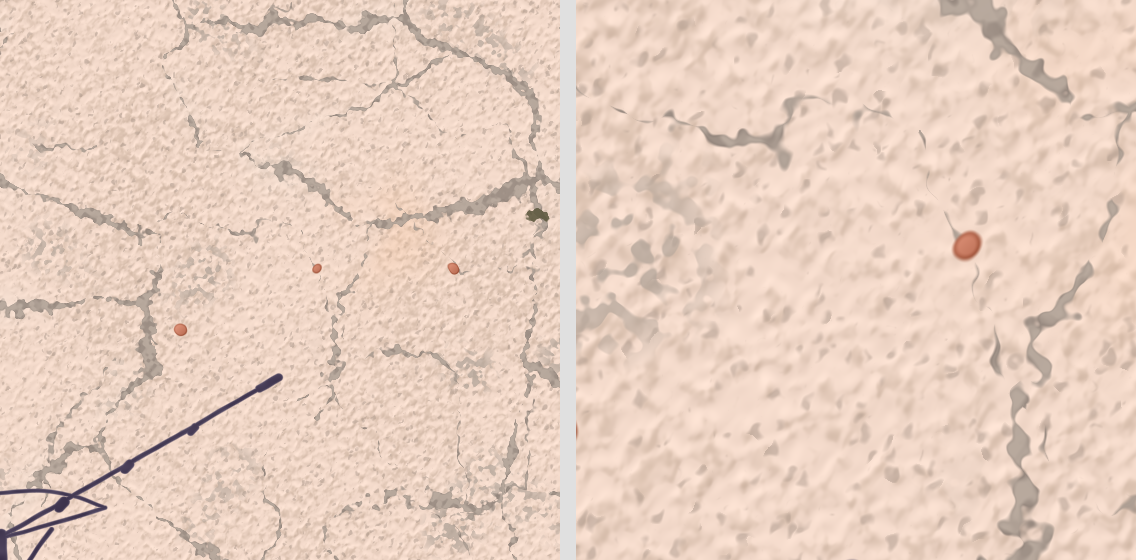
Left, the full canvas; right, a detail of the centre.
Reproduce this texture procedurally as a Shadertoy shader.

```glsl
// Sunlit pale pink concrete with ragged grey cracks, pebbles and a thin rod shadow.
const vec3 PALE   = vec3(0.955, 0.855, 0.795);
const vec3 TAN    = vec3(0.860, 0.760, 0.690);
const vec3 PIT    = vec3(0.650, 0.575, 0.525);
const vec3 FILLER = vec3(0.700, 0.645, 0.600);
const vec3 GRIT   = vec3(0.490, 0.440, 0.410);
const vec3 DUST   = vec3(0.960, 0.890, 0.840);
const vec3 STAIN  = vec3(0.960, 0.790, 0.660);
const vec3 PEBBLE = vec3(0.800, 0.500, 0.400);
const vec3 MOSS   = vec3(0.370, 0.350, 0.250);
const vec3 SHADOW = vec3(0.265, 0.225, 0.325);
const float SLAB_FREQ = 3.4, HAIR_FREQ = 5.3;
const float SLAB_WIDTH = 0.0066, HAIR_WIDTH = 0.0026;
const float GRAIN_FREQ = 125.0, PIT_FREQ = 88.0;
const float SOFT = 0.0016;

vec2 hash2(vec2 p) {
    vec3 q = fract(p.xyx * vec3(0.1031, 0.1030, 0.0973));
    q += dot(q, q.yzx + 33.33);
    return fract((q.xx + q.yz) * q.zy);
}
float noise(vec2 p) {
    vec2 i = floor(p), f = fract(p);
    f = f * f * (3.0 - 2.0 * f);
    return mix(mix(hash2(i).x, hash2(i + vec2(1, 0)).x, f.x),
               mix(hash2(i + vec2(0, 1)).x, hash2(i + vec2(1, 1)).x, f.x), f.y);
}
vec2 noise2(vec2 p) { return vec2(noise(p), noise(p + 57.3)) - 0.5; }

// Cellular spots: x = distance to the nearest point, y = its random value
vec2 spots(vec2 p) {
    vec2 best = vec2(9.0, 0.0);
    for (int k = 0; k < 9; k++) {
        vec2 id = floor(p) + vec2(k % 3 - 1, k / 3 - 1);
        float d = length(id + hash2(id) - p);
        if (d < best.x) best = vec2(d, hash2(id + 91.7).y);
    }
    return best;
}
// Cellular borders: x = distance to the border, y = its random value
vec2 borders(vec2 p, float freq) {
    p *= freq;
    vec2 home = floor(p), cell = home, toHome = vec2(9.0), best = vec2(9.0, 0.0);
    for (int k = 0; k < 9; k++) {
        vec2 id = cell + vec2(k % 3 - 1, k / 3 - 1), r = id + hash2(id) - p;
        if (dot(r, r) < dot(toHome, toHome)) { toHome = r; home = id; }
    }
    for (int k = 0; k < 25; k++) {
        vec2 id = home + vec2(k % 5 - 2, k / 5 - 2);
        vec2 r = id + hash2(id) - p, gap = r - toHome;
        if (dot(gap, gap) < 0.0001) continue;
        float d = dot(0.5 * (r + toHome), normalize(gap));
        if (d < best.x) best = vec2(d, hash2(id + home + 17.0).x);
    }
    return vec2(best.x / freq, best.y);
}
float fillMask(float d) { return 1.0 - smoothstep(-SOFT, SOFT, d); }
float segment(vec2 p, vec2 a, vec2 b, float radius) {
    vec2 ab = b - a, ap = p - a;
    return length(ap - ab * clamp(dot(ap, ab) / dot(ab, ab), 0.0, 1.0)) - radius;
}
// Long rod with knobs, a wire loop and a leg at the lower left
float rodShape(vec2 p) {
    vec2 foot = vec2(0.0, 0.040), tip = vec2(0.498, 0.326), bend = vec2(0.188, 0.093);
    float d = min(segment(p, foot, tip, 0.0042), segment(p, mix(foot, tip, 0.93), tip, 0.0075));
    for (int i = 0; i < 3; i++) {
        vec2 knob = mix(foot, tip, 0.22 + 0.235 * float(i)) - vec2(0.0, 0.004);
        d = min(d, segment(p, knob - 0.004, knob + 0.005, 0.010 - 0.0015 * float(i)));
    }
    vec2 arc = p - vec2(0.0, 0.016 * sin(clamp(p.x / bend.x, 0.0, 1.0) * 3.14));
    d = min(d, segment(arc, vec2(-0.02, 0.122), bend, 0.0035));
    d = min(d, segment(p, bend, vec2(-0.02, 0.032), 0.0037));
    d = min(d, segment(p, vec2(0.092, 0.055), vec2(0.045, -0.01), 0.0042));
    return min(d, segment(p, vec2(0.002, -0.01), vec2(0.002, 0.045), 0.011));
}

void mainImage(out vec4 fragColor, in vec2 fragCoord) {
    vec2 p = fragCoord / iResolution.y;
    vec2 slant = mat2(0.82, 0.57, -0.57, 0.82) * p;
    // Fine embossed grain and small uneven pits
    vec2 g = (slant + 0.004 * noise2(p * 90.0)) * GRAIN_FREQ * vec2(1.2, 0.85);
    float grain = 0.6 * noise(g) + 0.4 * noise(g * 2.1);
    vec3 col = mix(PALE, TAN, smoothstep(0.36, 0.95, grain + 0.2 * (noise(p * 4.0 + 8.0) - 0.5)));
    col += 0.075 * (noise(g + vec2(0.5, -0.35)) - noise(g));
    vec2 pit = spots((slant + 0.006 * noise2(p * 170.0)) * PIT_FREQ * vec2(1.2, 0.8));
    float pitSize = 0.36 * smoothstep(0.5, 1.0, pit.y);
    col = mix(col, PIT, 0.5 * pit.y * (1.0 - smoothstep(pitSize - 0.2, pitSize + 0.1, pit.x)));
    // Worn grey patches and a faint warm stain
    float worn = smoothstep(0.66, 0.95, noise(slant * 8.0 + 31.0));
    float crumbs = 0.6 * noise(slant * 85.0) + 0.4 * noise(slant * 170.0 + 9.0);
    col = mix(col, FILLER, 0.8 * worn * smoothstep(0.52, 0.64, crumbs));
    vec2 s = p - vec2(0.69, 0.58);
    col = mix(col, STAIN, 0.45 * exp(-dot(s, s) * 130.0) * smoothstep(0.1, 0.9, noise(slant * 15.0)));
    // Crumbling cracks: warped slab borders plus sparse hairlines
    vec2 w = p + 0.070 * noise2(p * 5.0) + 0.028 * noise2(slant * 19.0)
           + 0.014 * noise2(slant * 52.0) + 0.008 * noise2(p * 115.0);
    float ragged = 0.017 * (crumbs - 0.5);
    vec2 slab = borders(w + 2.3, SLAB_FREQ), hair = borders(w + 7.9, HAIR_FREQ);
    float slabOn = smoothstep(0.12, 0.40, slab.y), hairOn = smoothstep(0.62, 0.72, hair.y);
    float slabWidth = slabOn * (SLAB_WIDTH * (1.9 * noise(p * 11.0 + 3.0) - 0.25) + ragged);
    float hairWidth = hairOn * (HAIR_WIDTH * (2.0 * noise(p * 14.0) - 0.6) + 0.6 * ragged);
    float edge = min(slab.x - slabWidth + 0.004 * (1.0 - slabOn),
                     hair.x - hairWidth + 0.004 * (1.0 - hairOn));
    float halo = exp(-slab.x * 45.0) * slabOn * smoothstep(0.4, 0.8, noise(p * 6.0 + 14.0));
    col = mix(col, DUST, 0.5 * halo);
    float gritty = smoothstep(0.45, 0.85, noise(slant * 140.0 + 5.0));
    col = mix(col, mix(FILLER, GRIT, 0.5 * gritty + 0.25 * smoothstep(-0.004, 0.0, edge)), 0.92 * fillMask(edge));
    // Moss tuft and small clay pebbles
    vec2 tuft = (p - vec2(0.960, 0.616)) * vec2(0.7, 1.1);
    col = mix(col, MOSS, 0.9 * fillMask(length(tuft) - 0.012 - 0.022 * (crumbs - 0.5)));
    for (int i = 0; i < 3; i++) {
        float n = float(i);
        vec2 q = p - vec2(0.323 + 0.243 * n, 0.410 + 0.110 * min(n, 1.0));
        float d = length(q) - 0.0125 + 0.003 * min(n, 1.0) + 0.006 * (noise(p * 70.0) - 0.5);
        col = mix(col, PEBBLE + 5.0 * (q.y - q.x) - 0.14 * smoothstep(-0.004, 0.0, d), fillMask(d));
    }
    // Dark rod over everything
    float rod = rodShape(p + 0.002 * noise2(p * 40.0));
    col = mix(col, SHADOW + 0.08 * (noise(p * 60.0) - 0.5) + 0.06 * smoothstep(-0.004, 0.0, rod), fillMask(rod));
    fragColor = vec4(clamp(col, 0.0, 1.0), 1.0);
}
```
